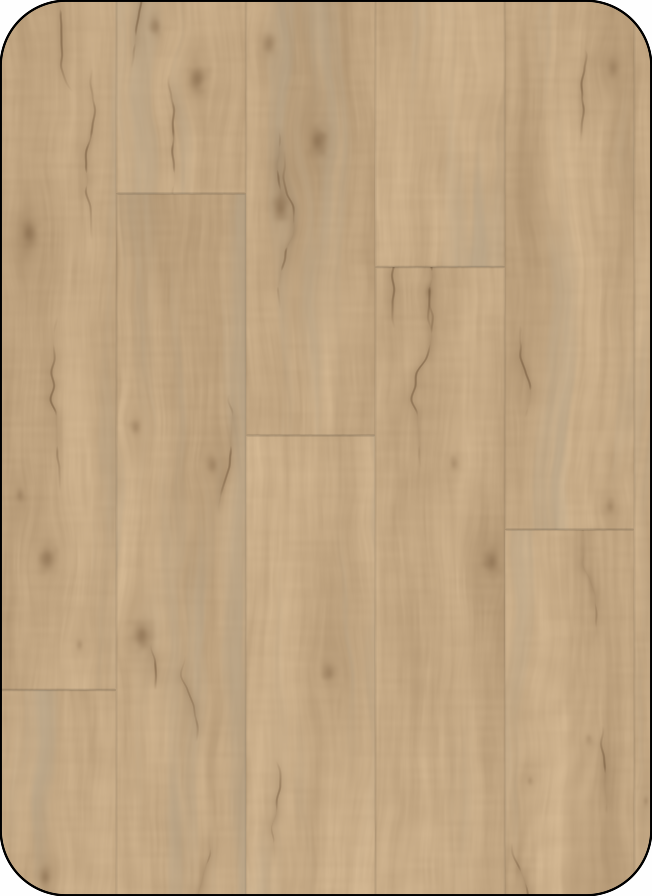
A Shadertoy shader for this texture:

```glsl
// Light oak plank floor with staggered joints, knots and cracks in a rounded black frame.

// Lengths are in canvas heights
const float PLANK_WIDTH = 0.1445;
const float FIRST_EDGE = -0.0145;
const float JOINT_HEIGHT[6] = float[6](0.230, 0.784, 0.514, 0.702, 0.409, 1.1);
const float SEAM_WIDTH = 0.0013;
const float CORNER_RADIUS = 0.074;
const float FRAME_WIDTH = 0.0021;
const int KNOTS = 4;
const int CRACKS = 4;

const vec3 WOOD_DARK = vec3(0.66, 0.55, 0.415);
const vec3 WOOD_LIGHT = vec3(0.815, 0.705, 0.56);
const vec3 WOOD_GREY = vec3(0.70, 0.635, 0.535);
const vec3 KNOT_COLOR = vec3(0.52, 0.41, 0.29);
const vec3 CRACK_COLOR = vec3(0.45, 0.345, 0.235);
const vec3 FRAME_COLOR = vec3(0.0);
const vec3 PAPER = vec3(0.995);

float hash(vec2 p) {
    vec3 q = fract(p.xyx * 0.1031);
    q += dot(q, q.yzx + 33.33);
    return fract((q.x + q.y) * q.z);
}

float noise(vec2 p) {
    vec2 i = floor(p), f = fract(p);
    f = f * f * (3.0 - 2.0 * f);
    return mix(mix(hash(i), hash(i + vec2(1, 0)), f.x),
               mix(hash(i + vec2(0, 1)), hash(i + vec2(1, 1)), f.x), f.y);
}

float fbm(vec2 p) {
    float sum = 0.0, amp = 0.53;
    for (int i = 0; i < 4; i++) {
        sum += amp * noise(p);
        p = p * 2.03 + 17.3;
        amp *= 0.5;
    }
    return sum;
}

// Colour of one board; p.x is measured from its centre line
vec3 wood(vec2 p, float id) {
    vec2 shift = vec2(hash(vec2(id, 3.0)), hash(vec2(id, 8.0))) * 60.0 + 20.0;
    float bend = fbm(p * vec2(7.0, 4.0) + shift) - 0.5;
    vec2 grain = p + vec2(bend * 0.035, 0.0);

    // Knots push the grain aside and leave a dark core
    float core = 0.0, halo = 0.0;
    for (int i = 0; i < KNOTS; i++) {
        vec2 key = vec2(id, float(i) + 20.0);
        vec2 center = vec2((hash(key) - 0.5) * 0.85 * PLANK_WIDTH, hash(key + 31.0));
        float size = mix(0.4, 1.1, hash(key + 57.0));
        vec2 d = p - center;
        d.x += bend * 0.012;
        vec2 e = d / (vec2(0.009, 0.014) * size);
        float r2 = dot(e, e) * mix(0.6, 1.5, noise(p * 110.0 + shift));
        core += exp(-r2 * 1.3) * size * 0.6;
        halo += exp(-dot(e * vec2(0.5, 0.25), e * vec2(0.5, 0.25))) * size;
        grain.x -= d.x * 0.65 * exp(-dot(e, e) * 0.1);
    }

    // Broad bands, growth rings, fibres, pores and cross flecks
    float broad = fbm(grain * vec2(19.0, 2.2) + shift);
    float rings = sin(55.0 * noise(grain * vec2(11.0, 1.8) + shift.yx));
    float fibre = fbm(grain * vec2(95.0, 4.5) + shift);
    float pores = noise(grain * vec2(300.0, 28.0) + shift);
    float fleck = noise(p * vec2(28.0, 170.0) + shift);
    float tone = 0.70 + 0.14 * (hash(vec2(id, 5.0)) - 0.5)
        + 0.85 * (broad - 0.5) + 0.045 * rings + 0.42 * (fibre - 0.5)
        + 0.14 * (pores - 0.5) + 0.10 * (fleck - 0.5) - 0.20 * halo;
    vec3 color = mix(WOOD_DARK, WOOD_LIGHT, clamp(tone, -0.25, 1.1));

    // Greyish weathered streaks
    float grey = smoothstep(0.56, 0.8, fbm(grain * vec2(24.0, 1.6) + shift.yx + 9.0));
    color = mix(color, WOOD_GREY, 0.55 * grey);
    color = mix(color, KNOT_COLOR, clamp(core, 0.0, 0.65));

    // Wandering cracks that taper at both ends
    for (int i = 0; i < CRACKS; i++) {
        vec2 key = vec2(id, float(i) + 90.0);
        vec2 center = vec2((hash(key) - 0.5) * 0.85 * PLANK_WIDTH, hash(key + 13.0));
        float halfLength = mix(0.025, 0.11, hash(key + 29.0));
        float along = (p.y - center.y) / halfLength;
        float taper = max(1.0 - along * along, 0.0);
        float path = center.x + 0.022 * (noise(vec2(p.y * 16.0, id + key.y)) - 0.5)
            + 0.005 * (noise(vec2(p.y * 65.0, key.y)) - 0.5);
        float d = abs(p.x - path);
        float wear = smoothstep(0.1, 0.65, noise(vec2(p.y * 45.0, key.y + 7.0)));
        float line = exp(-pow(d / 0.0017, 2.0)) * wear * 0.65;
        float stain = exp(-d / 0.006) * 0.26;
        color = mix(color, CRACK_COLOR, taper * max(line, stain));
    }
    return color;
}

void mainImage(out vec4 fragColor, in vec2 fragCoord) {
    vec2 uv = fragCoord / iResolution.y;
    float pixel = 1.0 / iResolution.y;

    // Column and board
    float across = (uv.x - FIRST_EDGE) / PLANK_WIDTH;
    float column = floor(across);
    float joint = JOINT_HEIGHT[int(mod(column, 6.0))];
    float id = column * 2.0 + step(joint, uv.y) + 1.0;
    float side = (fract(across) - 0.5) * PLANK_WIDTH;
    vec3 color = wood(vec2(side, uv.y), id);

    // Fine seams along the sides, slightly stronger at the ends
    float sideGap = 0.5 * PLANK_WIDTH - abs(side);
    float sideSeam = 1.0 - smoothstep(0.0, SEAM_WIDTH + pixel, sideGap);
    float endSeam = 1.0 - smoothstep(0.0, SEAM_WIDTH + pixel, abs(uv.y - joint));
    color *= 1.0 - max(0.08 * sideSeam, 0.15 * endSeam);

    // Rounded frame
    vec2 halfSize = 0.5 * iResolution.xy / iResolution.y;
    vec2 q = abs(uv - halfSize) - halfSize + CORNER_RADIUS;
    float edge = length(max(q, 0.0)) + min(max(q.x, q.y), 0.0) - CORNER_RADIUS;
    color = mix(color, FRAME_COLOR, smoothstep(-0.5, 0.5, (edge + FRAME_WIDTH) / pixel));
    color = mix(color, PAPER, smoothstep(0.0, 1.0, edge / pixel));
    fragColor = vec4(color, 1.0);
}
```
